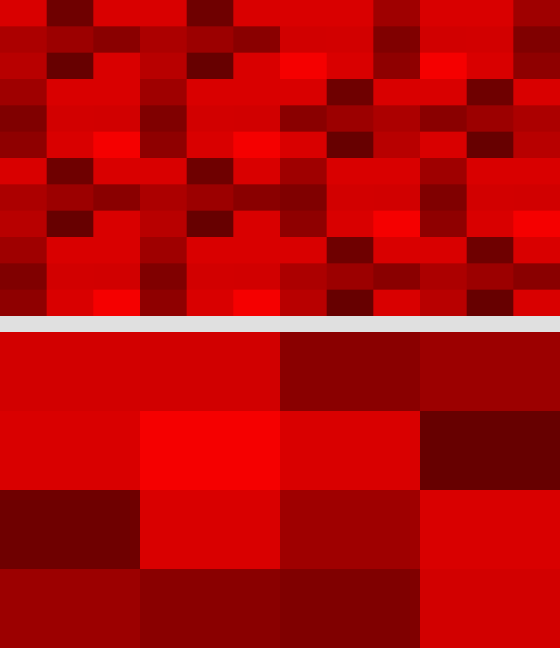
Top, the full canvas; bottom, a detail of the centre.
A Shadertoy shader for this pattern:

```glsl
#define TILES 4.0     // tiles across and down
#define CELLS 3.0     // cells per tile side
#define SAMPLES 3     // antialiasing samples per axis
#define BASE 0.852    // most common red level

// Red levels of the two tiles, one vec3 per row from the top
const mat3 CROSS_TILE = mat3(
    vec3(BASE, 0.435, BASE),
    vec3(0.675, 0.61, 0.54),
    vec3(0.72, 0.405, BASE));
const mat3 STRIPE_TILE = mat3(
    vec3(0.625, BASE, BASE),
    vec3(0.50, 0.825, 0.82),
    vec3(0.56, BASE, 0.96));

// Red level at uv, measured from the upper left
float redLevel(vec2 uv) {
    vec2 grid = uv * TILES;
    vec2 tile = floor(grid);
    ivec2 cell = ivec2(fract(grid) * CELLS);

    // The tiles alternate by row, swapped in the right half
    bool rightHalf = tile.x >= 0.5 * TILES;
    bool oddRow = mod(tile.y, 2.0) > 0.5;

    // The upper right quarter is mirrored within each tile
    if (rightHalf && tile.y < 0.5 * TILES) cell.x = int(CELLS) - 1 - cell.x;

    vec3 row = rightHalf != oddRow ? STRIPE_TILE[cell.y] : CROSS_TILE[cell.y];
    return row[cell.x];
}

void mainImage(out vec4 fragColor, in vec2 fragCoord) {
    // Average a grid of samples inside the pixel to smooth cell edges
    float red = 0.0;
    for (int j = 0; j < SAMPLES; j++) {
        for (int i = 0; i < SAMPLES; i++) {
            vec2 offset = (vec2(i, j) + 0.5) / float(SAMPLES) - 0.5;
            vec2 uv = (fragCoord + offset) / iResolution.xy;
            red += redLevel(vec2(uv.x, 1.0 - uv.y));
        }
    }
    fragColor = vec4(red / float(SAMPLES * SAMPLES), 0.0, 0.0, 1.0);
}
```
